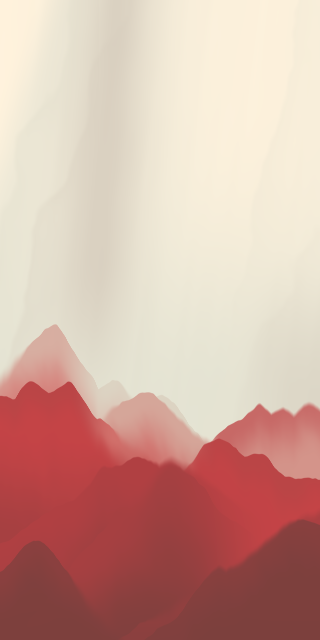
A WebGL 2 fragment shader for this background:

```glsl
#version 300 es
precision highp float;
uniform vec2 u_resolution;
out vec4 fragColor;

float hash(vec2 p) {
  return fract(sin(dot(p, vec2(127.1, 311.7))) * 43758.5453);
}

float noise(vec2 p) {
  vec2 i = floor(p), f = fract(p);
  f = f * f * (3.0 - 2.0 * f);
  return mix(mix(hash(i), hash(i + vec2(1, 0)), f.x),
             mix(hash(i + vec2(0, 1)), hash(i + vec2(1, 1)), f.x), f.y);
}

float fbm(vec2 p) {
  float sum = 0.0, amp = 0.5;
  for (int i = 0; i < 4; i++) {
    sum += amp * noise(p);
    p = p * 2.03 + 7.1;
    amp *= 0.5;
  }
  return sum - 0.47;
}

// Rounded tent: centre, height, left slope, right slope
float peak(float x, float centre, float top, float left, float right) {
  float dx = x - centre;
  return top - (dx < 0.0 ? left : right) * (sqrt(dx * dx + 0.0002) - 0.014);
}

// Hazy sheet hanging below a slanted, billowing edge
float veil(vec2 uv, float edge, float fade) {
  float depth = edge + 0.3 * fbm(vec2(uv.x * 6.0, uv.y * 7.0 + fade * 40.0)) - uv.y;
  return smoothstep(-0.015, 0.03, depth) * exp(-max(depth, 0.0) / fade);
}

vec3 sky(vec2 uv) {
  vec3 cream = vec3(1.0, 0.95, 0.865), beige = vec3(0.835, 0.795, 0.735);
  float x = uv.x, y = uv.y;
  vec3 col = mix(vec3(0.895, 0.89, 0.825), vec3(0.935, 0.915, 0.845), smoothstep(0.35, 0.75, y));
  float warp = 0.12 * fbm(vec2(x * 4.0 - y, y * 3.0));

  // Warm light at right and in the upper left corner
  float right = (x - 0.82 + warp) / 0.36;
  col = mix(col, cream, 0.85 * exp(-right * right) * smoothstep(0.38, 0.85, y));
  col = mix(col, cream, smoothstep(0.0, 0.25, y - 0.62 - 1.5 * x + warp));

  // Shaded vertical band, then slanting veils
  float band = (x - 0.29 - 0.14 * (y - 0.5) + 0.5 * warp) / (x < 0.31 ? 0.13 : 0.11);
  col = mix(col, beige, 0.8 * exp(-band * band) * smoothstep(0.33, 0.6, y));
  col = mix(col, vec3(0.86, 0.85, 0.78), 0.3 * veil(uv, 0.68 + 1.4 * x, 0.12));
  col = mix(col, beige, 0.3 * veil(uv, 0.45 + 1.35 * x, 0.14));
  col = mix(col, vec3(0.91, 0.89, 0.82), 0.3 * veil(uv, 2.3 * x - 1.17, 0.25));
  float lowRight = smoothstep(0.7, 0.95, x) * smoothstep(0.62, 0.38, y);
  col = mix(col, beige, 0.5 * lowRight + 0.12 * veil(uv, 0.9 * x - 0.28, 0.1));
  return col + 0.006 * (noise(vec2(x * 40.0 - y * 10.0, y * 4.0)) - 0.5);
}

// Paint one mountain layer, shading from crest to foot; blur softens parts of the crest
void layer(inout vec3 col, vec2 uv, float ridge, float seed, vec3 crest, vec3 foot,
           float fade, float blur, float alpha) {
  float bumps = 0.034 * fbm(vec2(uv.x * 13.0, seed * 3.7));
  float depth = ridge + bumps - uv.y;
  float mist = 0.1 * fbm(vec2(uv.x * 7.0 + uv.y * 4.0, uv.y * 5.0 + seed));
  vec3 tint = mix(crest, foot, smoothstep(0.0, fade, depth + mist));
  float edge = 0.8 / u_resolution.y;
  float soft = blur * smoothstep(0.4, 0.75, noise(vec2(uv.x * 7.0, seed * 5.3)));
  col = mix(col, tint, alpha * smoothstep(-edge, edge + soft, depth));
}

void main() {
  vec2 uv = gl_FragCoord.xy / u_resolution;
  float x = uv.x;
  vec3 col = sky(uv);
  vec3 red = vec3(0.77, 0.265, 0.275), wine = vec3(0.59, 0.25, 0.25), umber = vec3(0.485, 0.25, 0.24);

  // Pale distant ridges
  float far = max(peak(x, 0.175, 0.488, 0.4, 0.75),
              max(peak(x, 0.36, 0.41, 0.3, 0.55), peak(x, 0.5, 0.386, 0.2, 0.6)));
  float haze = smoothstep(0.18, 0.33, x);
  layer(col, uv, far, 1.0, mix(vec3(0.84, 0.66, 0.61), vec3(0.86, 0.82, 0.755), haze),
        mix(vec3(0.83, 0.47, 0.45), vec3(0.86, 0.7, 0.65), haze), 0.1, 0.03, 0.9);
  float middle = max(peak(x, 0.465, 0.382, 0.22, 0.4),
                 max(peak(x, 0.36, 0.366, 0.4, 0.3), peak(x, 0.6, 0.325, 0.3, 0.2)));
  layer(col, uv, middle, 2.0, vec3(0.835, 0.65, 0.6), vec3(0.82, 0.46, 0.44), 0.1, 0.015,
        smoothstep(0.24, 0.36, x));
  float eastern = max(peak(x, 0.805, 0.37, 0.5, 0.6),
                  max(peak(x, 0.89, 0.364, 0.4, 0.3), peak(x, 0.96, 0.368, 0.3, 0.45)));
  layer(col, uv, eastern, 3.0, vec3(0.78, 0.41, 0.4), vec3(0.83, 0.58, 0.54), 0.1, 0.008,
        smoothstep(0.62, 0.69, x));

  // Bright red range, sinking in the middle
  float west = max(max(peak(x, 0.0, 0.388, 0.4, 0.36), peak(x, 0.1, 0.398, 0.56, 0.3)),
               max(peak(x, 0.21, 0.398, 0.25, 0.7), peak(x, 0.31, 0.342, 0.3, 0.55)));
  float east = max(peak(x, 0.69, 0.32, 0.55, 0.4),
               max(peak(x, 0.79, 0.298, 0.2, 0.55), peak(x, 1.0, 0.25, 0.0, 0.1)));
  float blush = smoothstep(0.22, 0.36, x) * smoothstep(0.68, 0.52, x);
  layer(col, uv, max(west, east), 4.0, mix(vec3(0.73, 0.27, 0.275), vec3(0.82, 0.44, 0.42), blush),
        red, 0.06, 0.02 * blush, 1.0);
  float shade = smoothstep(0.33, 0.14, uv.y + 0.1 * fbm(uv * vec2(8.0, 5.0)));
  col = mix(col, vec3(0.65, 0.25, 0.255), shade * smoothstep(0.95, 0.3, x));

  // Wine coloured slopes
  float slope = max(max(peak(x, 0.435, 0.294, 0.35, 0.25), peak(x, 0.32, 0.265, 0.75, 0.3)),
                max(peak(x, 0.18, 0.19, 0.25, 0.3), peak(x, 0.54, 0.292, 0.35, 0.4)));
  layer(col, uv, slope, 5.0, vec3(0.69, 0.25, 0.26), wine, 0.18, 0.02, smoothstep(0.85, 0.5, x));
  layer(col, uv, peak(x, 0.53, 0.289, 0.6, 0.55), 6.0, vec3(0.65, 0.25, 0.255),
        vec3(0.54, 0.25, 0.245), 0.22, 0.05, smoothstep(0.85, 0.45, x));
  layer(col, uv, peak(x, 1.0, 0.213, 0.35, 0.0), 7.0, vec3(0.65, 0.25, 0.255), wine, 0.08, 0.03, 0.85);

  // Dark foreground
  layer(col, uv, peak(x, 0.125, 0.152, 0.4, 0.6), 8.0, vec3(0.53, 0.25, 0.245), umber, 0.08, 0.04, 0.9);
  layer(col, uv, max(peak(x, 0.91, 0.19, 0.42, 0.15), peak(x, 0.69, 0.112, 0.6, 0.2)), 9.0,
        vec3(0.53, 0.25, 0.245), umber, 0.09, 0.015, 0.95);
  col = mix(col, umber, 0.6 * smoothstep(0.12, 0.0, uv.y));

  fragColor = vec4(col, 1.0);
}
```
